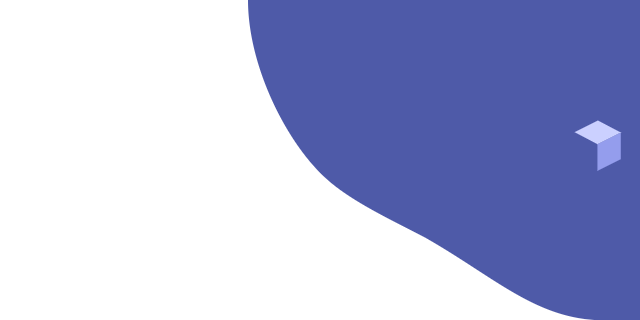
Give the GLSL for this background, as a WebGL 2 fragment shader.

```glsl
#version 300 es
precision highp float;

uniform vec2 u_resolution;
out vec4 fragColor;

const vec3 WHITE = vec3(1.0);
const vec3 INDIGO = vec3(0.306, 0.353, 0.659);
const vec3 CUBE_TOP = vec3(0.796, 0.816, 1.0);
const vec3 CUBE_SIDE = vec3(0.58, 0.616, 0.929);

float cross2(vec2 a, vec2 b) {
    return a.x * b.y - a.y * b.x;
}

float coverage(float dist, float pixel) {
    return clamp(0.5 - dist / pixel, 0.0, 1.0);
}

vec2 bezier(vec2 a, vec2 b, vec2 c, vec2 d, float t) {
    float s = 1.0 - t;
    return s * s * s * a + 3.0 * s * s * t * b + 3.0 * s * t * t * c + t * t * t * d;
}

vec2 bezierTangent(vec2 a, vec2 b, vec2 c, vec2 d, float t) {
    float s = 1.0 - t;
    return s * s * (b - a) + 2.0 * s * t * (c - b) + t * t * (d - c);
}

// Signed distance to a curve that falls steadily from a to d; negative on its right
float curveDistance(vec2 p, vec2 a, vec2 b, vec2 c, vec2 d) {
    float low = 0.0;
    float high = 1.0;
    for (int i = 0; i < 18; i++) {
        float middle = 0.5 * (low + high);
        if (bezier(a, b, c, d, middle).y > p.y) low = middle;
        else high = middle;
    }
    float t = 0.5 * (low + high);
    vec2 direction = normalize(bezierTangent(a, b, c, d, t));
    return (bezier(a, b, c, d, t).x - p.x) * abs(direction.y);
}

// Flowing outline: upper bend, slope and lower bend joined smoothly
float blobDistance(vec2 p) {
    vec2 start = vec2(0.775, 1.0);
    vec2 shoulder = vec2(1.0156, 0.4453);
    vec2 slope = vec2(1.3281, 0.2578);
    vec2 end = vec2(1.862, 0.0);
    if (p.y > shoulder.y)
        return curveDistance(p, start, vec2(0.775, 0.792), vec2(0.896, 0.555), shoulder);
    if (p.y > slope.y)
        return curveDistance(p, shoulder, vec2(1.094, 0.372), vec2(1.224, 0.3125), slope);
    return curveDistance(p, slope, vec2(1.539, 0.138), vec2(1.667, 0.0104), end);
}

// Parallelogram spanned by two edges from one corner
float parallelogramDistance(vec2 p, vec2 corner, vec2 edgeA, vec2 edgeB) {
    vec2 q = p - corner;
    float area = cross2(edgeA, edgeB);
    vec2 uv = vec2(cross2(q, edgeB), cross2(edgeA, q)) / area;
    vec2 heights = abs(area) / vec2(length(edgeB), length(edgeA));
    vec2 gap = (abs(uv - 0.5) - 0.5) * heights;
    return max(gap.x, gap.y);
}

void main() {
    // Canvas is two units wide and one unit high
    vec2 p = gl_FragCoord.xy / u_resolution * vec2(2.0, 1.0);
    float pixel = 1.0 / u_resolution.y;

    vec3 color = mix(WHITE, INDIGO, coverage(blobDistance(p), pixel));

    // Isometric cube with two lit faces
    vec2 corner = vec2(1.867, 0.5495);
    vec2 right = vec2(0.0729, 0.0365);
    vec2 left = vec2(-0.0715, 0.0375);
    vec2 down = vec2(0.0, -0.0835);
    float side = parallelogramDistance(p, corner, right, down);
    float top = parallelogramDistance(p, corner, right, left);
    color = mix(color, CUBE_SIDE, coverage(side, pixel));
    color = mix(color, CUBE_TOP, coverage(top, pixel));

    fragColor = vec4(color, 1.0);
}
```
